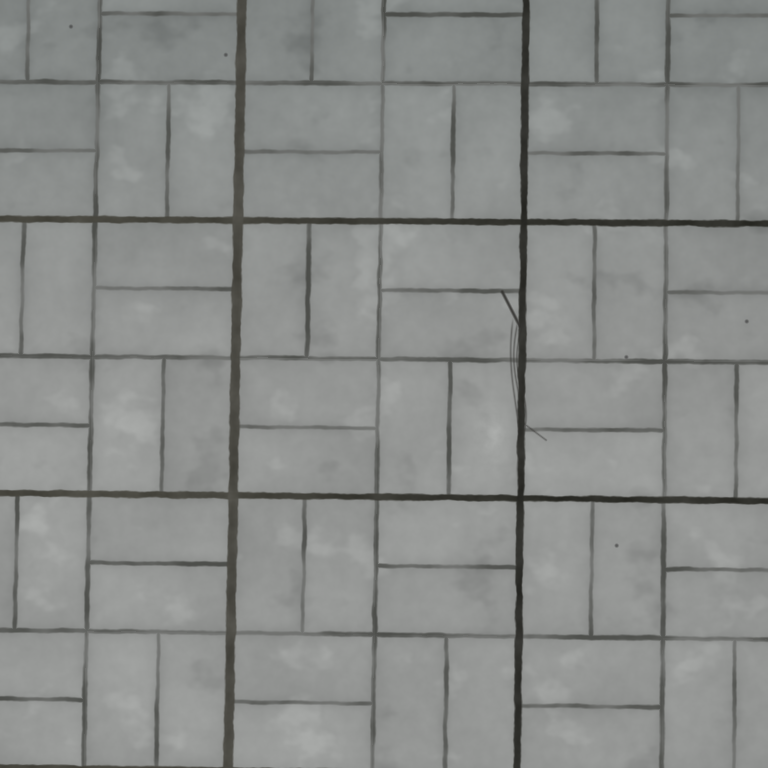
This texture is drawn by a WebGL 1 fragment shader. Its source:

```glsl
precision highp float;
// Worn grey paving: square slabs scored in a basket-weave of paired bricks, with dark dirty joints.
uniform vec2 u_resolution;

float hash(vec2 p) {
  return fract(sin(dot(p, vec2(127.1, 311.7))) * 43758.55);
}

vec2 gradient(vec2 cell) {
  float a = 6.2832 * hash(cell);
  return vec2(cos(a), sin(a));
}

float gradientNoise(vec2 p) {
  vec2 i = floor(p), f = fract(p);
  vec2 u = f * f * f * (f * (f * 6.0 - 15.0) + 10.0);
  vec2 e = vec2(1.0, 0.0);
  float low = mix(dot(gradient(i), f), dot(gradient(i + e), f - e), u.x);
  float high = mix(dot(gradient(i + e.yx), f - e.yx), dot(gradient(i + 1.0), f - 1.0), u.x);
  return mix(low, high, u.y);
}

float fbm(vec2 p) {
  float sum = 0.0, amp = 1.0;
  for (int k = 0; k < 4; k++) {
    sum += amp * gradientNoise(p);
    p = p * 2.1 + 17.3;
    amp *= 0.5;
  }
  return sum;
}

// Coverage of a soft line, from the distance to its centre and its half width
float line(float dist, float halfWidth) {
  float soft = max(0.0017, 0.8 / u_resolution.y);
  return 1.0 - smoothstep(halfWidth - soft, halfWidth + soft, dist);
}

float segment(vec2 p, vec2 a, vec2 b) {
  vec2 ab = b - a;
  return length(p - a - ab * clamp(dot(p - a, ab) / dot(ab, ab), 0.0, 1.0));
}

void main() {
  vec2 p = gl_FragCoord.xy / u_resolution;
  p.y = 1.0 - p.y; // measured down from the top edge

  // Slab coordinates: slight perspective skew and wobbling edges
  vec2 pitch = vec2(0.370, 0.357);
  vec2 skewed = p + vec2(p.y * (0.023 - 0.017 * p.x), -p.x * (0.003 + 0.011 * p.y));
  skewed += 0.0016 * vec2(gradientNoise(p * 42.0), gradientNoise(p * 42.0 + 50.0));
  vec2 slab = (skewed - vec2(0.315, 0.285)) / pitch;

  // Quarters alternate between upright and lying brick pairs
  vec2 quarter = floor(slab * 2.0);
  vec2 local = fract(slab * 2.0);
  float lying = mod(quarter.x + quarter.y, 2.0);
  vec2 edge = min(local, 1.0 - local) * pitch * 0.5;
  vec2 middle = abs(local - 0.5) * pitch * 0.5;
  float splitDist = mix(middle.x, middle.y, lying);
  float half2 = step(0.5, mix(local.x, local.y, lying));
  vec2 brick = quarter * 2.0 + half2 * vec2(1.0 - lying, lying);

  // Stone face: light from below, per-brick tone, blotches and grain
  float tone = mix(0.552, 0.592, smoothstep(0.05, 0.65, p.y));
  tone += 0.022 * (hash(brick + 3.7) - 0.5);
  tone += 0.035 * fbm(p * 7.0 + hash(brick) * 9.0);
  tone += 0.014 * fbm(p * 55.0);
  tone -= 0.03 * smoothstep(0.45, 0.75, length(p - vec2(0.48, 0.6)));

  // Pale scuffs and grey smudges
  float scuff = fbm(p * vec2(9.0, 12.0) + 31.0);
  tone += 0.045 * smoothstep(0.25, 0.6, scuff) - 0.05 * smoothstep(0.3, 0.75, -scuff);
  vec2 patchPos = (p - vec2(0.64, 0.57)) / vec2(0.022, 0.045);
  tone += 0.05 * exp(-dot(patchPos, patchPos)) * (0.8 + fbm(p * 40.0));

  // Dirt shading beside every joint
  float nearest = min(splitDist, min(edge.x, edge.y));
  tone -= 0.055 * exp(-nearest * 130.0);
  vec3 color = tone * vec3(0.996, 1.008, 0.996);
  color.r -= 0.01 * (1.0 - smoothstep(0.0, 0.5, p.y));

  // Sparse dark specks
  vec2 speckCell = floor(p * 8.0);
  vec2 speckPos = 0.2 + 0.6 * vec2(hash(speckCell + 5.0), hash(speckCell + 9.0));
  float speck = line(length(fract(p * 8.0) - speckPos) / 8.0, 0.0022);
  color = mix(color, vec3(0.27), 0.75 * speck * step(0.93, hash(speckCell + 2.0)));

  // Thin scored joints, unevenly filled with dirt
  float grime = smoothstep(-0.45, 0.55, fbm(p * 9.0 + 70.0) + 0.4 * (hash(quarter + 1.3) - 0.5));
  float grain = gradientNoise(p * 150.0);
  float thinWidth = 0.0021 + 0.0009 * grime + 0.0005 * grain;
  float thin = max(line(splitDist, thinWidth), line(min(edge.x, edge.y), thinWidth + 0.0003));
  color = mix(color, mix(vec3(0.43, 0.435, 0.425), vec3(0.27, 0.275, 0.26), grime), 0.88 * thin);

  // Wide open joints between slabs, alternating brownish and nearly black
  vec2 wideDist = abs(fract(slab + 0.5) - 0.5) * pitch;
  vec2 odd = mod(floor(slab + 0.5), 2.0);
  float fill = fbm(p * 24.0 + 11.0);
  float upright = line(wideDist.x, 0.0062 - 0.0016 * odd.x + 0.0014 * fill + 0.0006 * grain);
  float level = line(wideDist.y, 0.0040 + 0.0012 * fill + 0.0006 * grain);
  vec3 uprightDirt = mix(vec3(0.28, 0.275, 0.25), vec3(0.17, 0.17, 0.155), odd.x);
  vec3 levelDirt = mix(vec3(0.27, 0.265, 0.235), vec3(0.17, 0.17, 0.15), smoothstep(0.1, 0.8, p.x));
  color = mix(color, levelDirt + 0.06 * fill, 0.93 * level);
  color = mix(color, uprightDirt + 0.06 * fill, 0.95 * upright);

  // A dry twig caught in the joint, trailing thin stalks
  float twig = line(segment(p, vec2(0.654, 0.380), vec2(0.677, 0.425)), 0.0018);
  for (int k = 0; k < 3; k++) {
    float n = float(k);
    float stalkX = 0.671 + 0.004 * n + 0.006 * sin(p.y * (24.0 + 9.0 * n) + 2.0 * n);
    float span = smoothstep(0.41, 0.43, p.y) * (1.0 - smoothstep(0.55, 0.60 + 0.02 * n, p.y));
    twig = max(twig, 0.6 * span * line(abs(p.x - stalkX), 0.0010));
  }
  twig = max(twig, 0.6 * line(segment(p, vec2(0.680, 0.550), vec2(0.711, 0.573)), 0.0009));
  color = mix(color, vec3(0.19, 0.185, 0.175), 0.85 * twig);

  gl_FragColor = vec4(color, 1.0);
}
```
